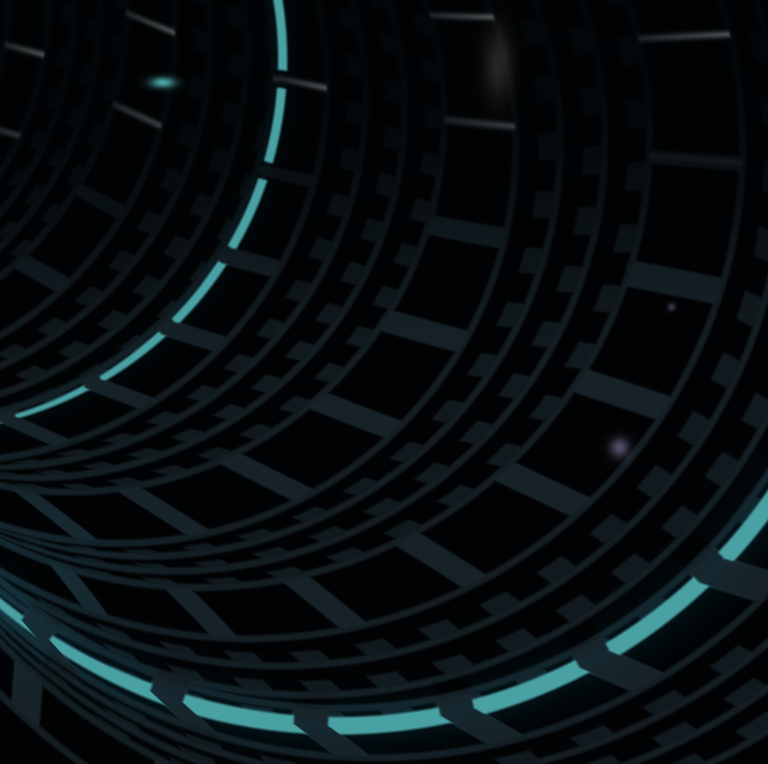
Write a Shadertoy shader that draws this background.

```glsl
// Dark ribbed tunnel of nested rails, rungs and teeth, with two broken rings of cyan light.

// Colours
const vec3 VOID_COLOR   = vec3(0.004, 0.009, 0.012);
const vec3 METAL_COLOR  = vec3(0.085, 0.132, 0.155);
const vec3 SHADE_COLOR  = vec3(0.014, 0.032, 0.042);
const vec3 LIGHT_COLOR  = vec3(0.29, 0.63, 0.64);
const vec3 GLOW_COLOR   = vec3(0.01, 0.17, 0.22);
const vec3 GLINT_COLOR  = vec3(0.36, 0.35, 0.34);
const vec3 SMEAR_COLOR  = vec3(0.15, 0.14, 0.13);
const vec3 SPARK_COLOR  = vec3(0.32, 0.30, 0.40);

// Sizes, in canvas heights
const float SOFTNESS  = 0.0028;
const float RAIL_HALF = 0.0046;
const float SUB_RAILS = 3.0;
const float TOOTH_DUTY = 0.23;

// Inner and outer circle of each ladder band: centre, radius (y runs down)
const int BANDS = 7;
const vec3 INNER[BANDS] = vec3[BANDS](
    vec3(-0.404, -0.007, 0.415), vec3(-0.287, 0.013, 0.452),
    vec3(-0.117, 0.078, 0.487), vec3(0.091, 0.154, 0.490),
    vec3(0.261, 0.180, 0.589), vec3(0.443, 0.258, 0.692),
    vec3(0.574, 0.280, 0.802));
const vec3 OUTER[BANDS] = vec3[BANDS](
    vec3(-0.352, 0.007, 0.415), vec3(-0.235, 0.039, 0.464),
    vec3(-0.065, 0.111, 0.493), vec3(0.156, 0.192, 0.519),
    vec3(0.326, 0.190, 0.646), vec3(0.489, 0.267, 0.725),
    vec3(0.626, 0.280, 0.887));

// Rungs of each band: spacing, phase and twist in degrees, half width
const vec4 RUNGS[BANDS] = vec4[BANDS](
    vec4(15.3, 9.0, 0.0, 0.012), vec4(15.3, 0.5, 0.0, 0.013),
    vec4(14.4, 3.0, -2.5, 0.013), vec4(16.2, 0.3, -3.2, 0.016),
    vec4(15.1, 2.4, -0.3, 0.018), vec4(16.0, -3.0, -1.0, 0.025),
    vec4(16.0, 4.0, 0.0, 0.025));

// Half width of the light on each band, zero for none
const float LIGHT_HALF[BANDS] = float[BANDS](0.0, 0.0, 0.006, 0.0, 0.0, 0.0115, 0.0);

float fill(float d) { return 1.0 - smoothstep(-SOFTNESS, SOFTNESS, d); }

float ring(vec2 p, vec3 c) { return length(p - c.xy) - c.z; }

// Arc length from p to the nearest spoke around a centre
float spoke(vec2 p, vec2 centre, float spacing, float phase) {
    vec2 d = p - centre;
    float turn = (degrees(atan(d.y, d.x)) - phase) / spacing;
    return abs(fract(turn + 0.5) - 0.5) * radians(spacing) * length(d);
}

float blob(vec2 p, vec2 centre, vec2 size) {
    vec2 d = (p - centre) / size;
    return exp(-dot(d, d));
}

// Rails and teeth filling the space between two circles
float toothedRails(vec2 p, vec3 a, vec3 b, float spacing, float phase) {
    float da = ring(p, a), db = ring(p, b);
    float width = max(da - db, 0.001);
    float t = da / width, f = t * SUB_RAILS, cell = floor(f);
    float pitch = width / SUB_RAILS;
    float zone = fill(max(-da, db) - RAIL_HALF);
    float edge = min(fract(f), 1.0 - fract(f)) * pitch;
    float rail = fill(edge - min(RAIL_HALF, 0.27 * pitch));
    vec2 centre = mix(a.xy, b.xy, clamp(t, 0.0, 1.0));
    float along = spoke(p, centre, spacing * 0.5, phase + cell * 2.3);
    float halfTooth = TOOTH_DUTY * radians(spacing * 0.5) * length(p - centre);
    float tooth = fill(along - halfTooth) * fill((0.52 - fract(f)) * pitch);
    return zone * max(rail, tooth * 0.85);
}

void mainImage(out vec4 fragColor, in vec2 fragCoord) {
    vec2 p = vec2(fragCoord.x, iResolution.y - fragCoord.y) / iResolution.y;
    float lit = smoothstep(0.08, 0.48, p.y);
    float topShade = 1.0 - smoothstep(0.12, 0.24, p.y);
    float metal = 0.0, light = 0.0, glow = 0.0, glint = 0.0;

    for (int i = 0; i < BANDS; i++) {
        vec3 a = INNER[i], b = OUTER[i];
        vec4 r = RUNGS[i];
        float da = ring(p, a), db = ring(p, b);
        float t = clamp(da / max(da - db, 0.001), 0.0, 1.0);
        float lamp = LIGHT_HALF[i];

        // Ladder rungs and their edge rails
        float across = spoke(p, mix(a.xy, b.xy, t), r.x, r.y + r.z * t);
        float inside = fill(max(-da - 2.0 * lamp, db));
        float rung = fill(across - r.w * mix(0.4, 1.0, smoothstep(0.14, 0.38, p.y)));
        float rails = fill(min(abs(da + 2.0 * lamp), abs(db)) - RAIL_HALF);
        metal = max(metal, max(inside * rung, rails * 0.85));
        glint += inside * topShade * exp(-pow(across / 0.0045, 2.0)) * (0.35 + 0.65 * t);

        // Broken light along the inner edge
        if (lamp > 0.0) {
            float taper = lamp * mix(0.45, 1.0, smoothstep(-0.05, 0.3, p.x));
            float gap = 1.0 - fill(across - r.w * 0.9);
            light = max(light, fill(abs(da) - taper) * gap);
            glow += exp(-abs(da) / (lamp * 1.7)) * (0.25 + 0.75 * gap) * lamp / 0.0115;
        }

        // Toothed space up to the next band
        if (i < BANDS - 1) {
            metal = max(metal, 0.85 * toothedRails(p, b, INNER[i + 1], r.x, r.y));
        }
    }

    float depth = mix(0.6, 1.0, smoothstep(0.1, 0.65, length(p)));
    vec3 color = mix(VOID_COLOR, mix(SHADE_COLOR, METAL_COLOR, lit * depth), metal);
    color += GLOW_COLOR * glow * 0.65;
    color += GLOW_COLOR * 0.3 * metal * blob(p, vec2(0.0, 0.74), vec2(0.16, 0.09));
    color = mix(color, LIGHT_COLOR, light);

    // Dim reflections and loose sparks
    color += GLINT_COLOR * glint * 0.75;
    color += SMEAR_COLOR * blob(p, vec2(0.652, 0.085), vec2(0.018, 0.045));
    color += LIGHT_COLOR * blob(p, vec2(0.213, 0.108), vec2(0.016, 0.007));
    color += SPARK_COLOR * blob(p, vec2(0.811, 0.586), vec2(0.0125));
    color += SPARK_COLOR * 0.7 * blob(p, vec2(0.879, 0.402), vec2(0.005));
    fragColor = vec4(color, 1.0);
}
```
